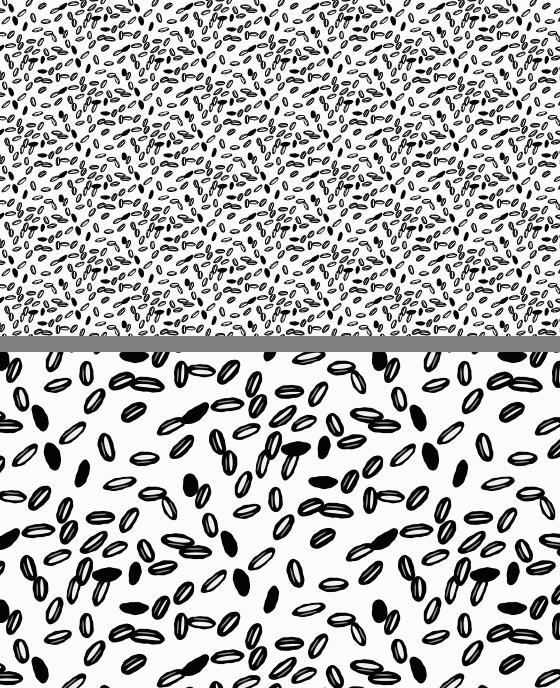
Top: the whole. Bottom: its middle third, enlarged.
This pattern is drawn by a Shadertoy shader. Its source:

```glsl
vec3 hash3(vec2 p) {
    vec3 q = fract(vec3(p.xyx) * vec3(0.1031, 0.1030, 0.0973) + 0.137);
    q += dot(q, q.yxz + 33.33);
    return fract((q.xxy + q.yzz) * q.zyx);
}

// Approximate signed distance to an ellipse
float ellipseDist(vec2 p, vec2 radii) {
    p += 1e-4;
    float k = length(p / radii);
    return k * (k - 1.0) / length(p / (radii * radii));
}

float fill(float dist, float soft) {
    return 1.0 - smoothstep(-soft, soft, dist);
}

// Half-drop repeat: each band of four rows is shifted by six columns
vec2 wrapCell(vec2 cell) {
    cell.x += 6.0 * floor(cell.y / 4.0);
    return mod(cell, vec2(12.0, 4.0));
}

// Seed position: brick stagger, bent by waves that share the repeat, then jittered
vec2 seedCenter(vec2 id, vec2 key) {
    vec2 phase = 6.2831853 * id / vec2(12.0, 8.0);
    vec2 bend = vec2(0.35 * sin(phase.x + phase.y),
                     0.45 * sin(2.0 * phase.x + 0.8) + 0.2 * sin(phase.x - phase.y));
    vec2 jitter = (hash3(key + 5.0).xy - 0.5) * vec2(0.24, 0.30);
    return id + vec2(0.25 + 0.5 * mod(id.y, 2.0), 0.5) + bend + jitter;
}

// Ink of one seed: oval outline with light slits along its length
float seedInk(vec2 p, vec2 key, float soft) {
    vec3 shape = hash3(key + 17.0);
    vec3 mark = hash3(key + 41.0);

    float angle = 0.93 + (shape.x - 0.5) * 2.2;
    float c = cos(angle), s = sin(angle);
    vec2 q = vec2(c * p.x + s * p.y, c * p.y - s * p.x);
    q.y += (mark.z - 0.5) * 0.4 * q.x * q.x;

    // Flat seeds are long, upright ones short
    vec2 radii = vec2(mix(0.52, 0.41, shape.x) + (shape.y - 0.5) * 0.12,
                      mix(0.19, 0.255, shape.z));
    float wobble = 0.008 * sin(11.0 * q.x + 6.3 * mark.x)
                 + 0.005 * sin(23.0 * q.x + 9.0 * q.y + 6.3 * mark.y);
    float body = fill(ellipseDist(q, radii) + wobble, soft);

    // A wide slit on one side of the midline, a thin one on the other
    float side = mark.x < 0.5 ? -1.0 : 1.0;
    vec2 wide = vec2(radii.x * 0.7, mix(0.03, 0.085, mark.y));
    vec2 thin = vec2(radii.x * 0.5, 0.024);
    float slit = fill(ellipseDist(q - vec2(0.02, 0.045 * side), wide), soft);
    slit = max(slit, 0.6 * fill(ellipseDist(q + vec2(0.03, 0.105 * side), thin), soft));
    float open = 0.95 * step(0.14, mark.z);
    return body * (1.0 - open * slit);
}

void mainImage(out vec4 fragColor, in vec2 fragCoord) {
    // Thirty-two rows of cells fill the canvas height
    vec2 p = fragCoord / iResolution.y * 32.0;
    float soft = 0.62 * 32.0 / iResolution.y;
    vec2 cell = floor(p);

    // Gather the seeds that can reach this point
    float ink = 0.0;
    for (int y = -2; y <= 2; y++) {
        for (int x = -2; x <= 2; x++) {
            vec2 id = cell + vec2(x, y);
            vec2 key = wrapCell(id);
            ink = max(ink, seedInk(p - seedCenter(id, key), key, soft));
        }
    }

    vec3 paper = vec3(0.985);
    vec3 black = vec3(0.015);
    fragColor = vec4(mix(paper, black, ink), 1.0);
}
```
